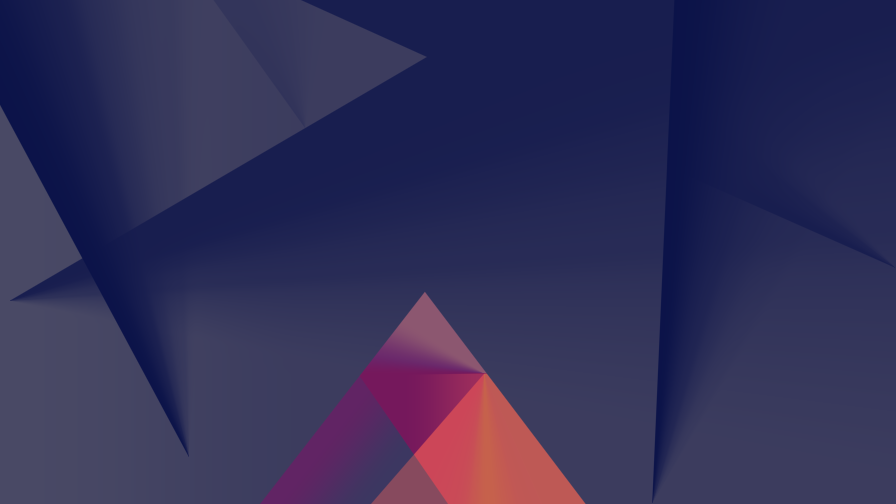
This background is drawn by a Shadertoy shader. Its source:

```glsl
// Folded navy planes with soft angular shadows and a glowing faceted prism.

// Palette
const vec3 NAVY   = vec3(0.095, 0.117, 0.310);
const vec3 DEEP   = vec3(0.045, 0.075, 0.285);
const vec3 SLATE  = vec3(0.235, 0.237, 0.370);
const vec3 ASH    = vec3(0.285, 0.285, 0.395);
const vec3 MAUVE  = vec3(0.550, 0.340, 0.440);
const vec3 VIOLET = vec3(0.410, 0.150, 0.420);
const vec3 WINE   = vec3(0.460, 0.095, 0.360);
const vec3 ROSE   = vec3(0.620, 0.180, 0.360);
const vec3 INDIGO = vec3(0.235, 0.215, 0.380);
const vec3 DUSK   = vec3(0.530, 0.290, 0.370);
const vec3 CORAL  = vec3(0.800, 0.275, 0.345);
const vec3 BRICK  = vec3(0.745, 0.350, 0.335);
const vec3 AMBER  = vec3(0.780, 0.410, 0.280);

// Corners of the planes, in canvas heights
const vec2 BLADE_TIP = vec2(0.375, 0.093), BLADE_TOP = vec2(0.000, 0.792);
const vec2 BEAM_TIP  = vec2(0.019, 0.403), BEAM_END  = vec2(0.847, 0.887);
const vec2 ROOF_TOP  = vec2(0.597, 1.000);
const vec2 CREASE_LOW = vec2(0.606, 0.745), CREASE_TOP = vec2(0.440, 0.977);
const vec2 WALL_TIP  = vec2(1.294, 0.000), WALL_TOP  = vec2(1.338, 1.000);
const vec2 WING_TIP  = vec2(1.778, 0.468), WING_ROOT = vec2(1.324, 0.669);

// Corners of the prism
const vec2 APEX  = vec2(0.843, 0.421);
const vec2 LEFT  = vec2(0.516, 0.000), RIGHT = vec2(1.162, 0.000);
const vec2 NOTCH = vec2(0.713, 0.255), PIVOT = vec2(0.961, 0.259);
const vec2 FOLD_A = vec2(0.889, 0.000), FOLD_B = vec2(0.736, 0.000);

const float STREAK_RATE = 22.0;
const float STREAK_AMOUNT = 0.05;

float hash(float n) { return fract(sin(n * 127.1) * 4375.85); }

float noise(float x) {
    float cell = floor(x);
    return mix(hash(cell), hash(cell + 1.0), smoothstep(0.0, 1.0, x - cell));
}

// Signed distance to the line a-b, positive on its right-hand side
float side(vec2 p, vec2 a, vec2 b) {
    vec2 d = p - a, r = normalize(b - a);
    return d.x * r.y - d.y * r.x;
}

// Clockwise angle about the tip, starting from the ray towards end
float turn(vec2 p, vec2 tip, vec2 end) {
    return atan(side(p, tip, end), dot(p - tip, normalize(end - tip)));
}

// Antialiased half plane
float cover(vec2 p, vec2 a, vec2 b) {
    float edge = 0.75 / iResolution.y;
    return smoothstep(-edge, edge, side(p, a, b));
}

// Shadow with a crisp edge that fades clockwise about its tip
float fan(vec2 p, vec2 tip, vec2 end, float fadeFrom, float fadeTo) {
    float angle = abs(turn(p, tip, end));
    float streak = STREAK_AMOUNT * (noise(angle * STREAK_RATE) - 0.5);
    return cover(p, tip, end) * (1.0 - smoothstep(fadeFrom, fadeTo, angle + streak));
}

vec3 planes(vec2 p) {
    vec3 col = mix(ASH, SLATE, smoothstep(0.05, 0.6, p.x));
    col = mix(col, NAVY, 0.3 * fan(p, CREASE_LOW, CREASE_TOP, 0.0, 0.9));
    col = mix(col, NAVY, fan(p, BEAM_TIP, BEAM_END, 0.13, 0.78));
    col = mix(col, NAVY, fan(p, BEAM_END, ROOF_TOP, 2.3, 2.9));
    float behindWall = cover(p, WALL_TIP, WALL_TOP);
    col = mix(col, NAVY, behindWall * fan(p, WING_TIP, WING_ROOT, 0.03, 0.45));
    col = mix(col, mix(DEEP, NAVY, smoothstep(0.0, 0.3, turn(p, BLADE_TIP, BLADE_TOP))),
              fan(p, BLADE_TIP, BLADE_TOP, 0.1, 0.58));
    col = mix(col, mix(DEEP, NAVY, smoothstep(0.0, 0.25, turn(p, WALL_TIP, WALL_TOP))),
              fan(p, WALL_TIP, WALL_TOP, 0.03, 0.52));
    return col;
}

vec3 prism(vec2 p) {
    float rise = turn(p, PIVOT, NOTCH);
    float fall = -rise + STREAK_AMOUNT * (noise(rise * STREAK_RATE) - 0.5);

    // Colour of each facet
    vec3 cap = mix(VIOLET, MAUVE, smoothstep(0.1, 0.6, rise));
    cap = mix(WINE, cap, smoothstep(0.0, 0.2, rise));
    vec3 centre = mix(WINE, ROSE, smoothstep(0.8, 0.97, p.x));
    vec3 flank = mix(VIOLET * 0.93, INDIGO, smoothstep(0.02, 0.17, side(p, LEFT, APEX)));
    vec3 warm = mix(CORAL, BRICK, smoothstep(1.0, 2.1, fall));
    float ray = (fall - 1.6) / 0.15;
    warm = mix(warm, AMBER, 0.7 * exp(-ray * ray));

    // Folds split the body into four facets below the cap
    float pastA = cover(p, FOLD_A, NOTCH);
    float pastB = cover(p, FOLD_B, PIVOT);
    vec3 body = mix(mix(flank, centre, pastA), mix(DUSK, warm, pastA), pastB);
    return mix(cap, body, cover(p, NOTCH, PIVOT));
}

void mainImage(out vec4 fragColor, in vec2 fragCoord) {
    vec2 p = fragCoord / iResolution.y;
    float inPrism = cover(p, LEFT, APEX) * cover(p, APEX, RIGHT);
    fragColor = vec4(mix(planes(p), prism(p), inPrism), 1.0);
}
```
